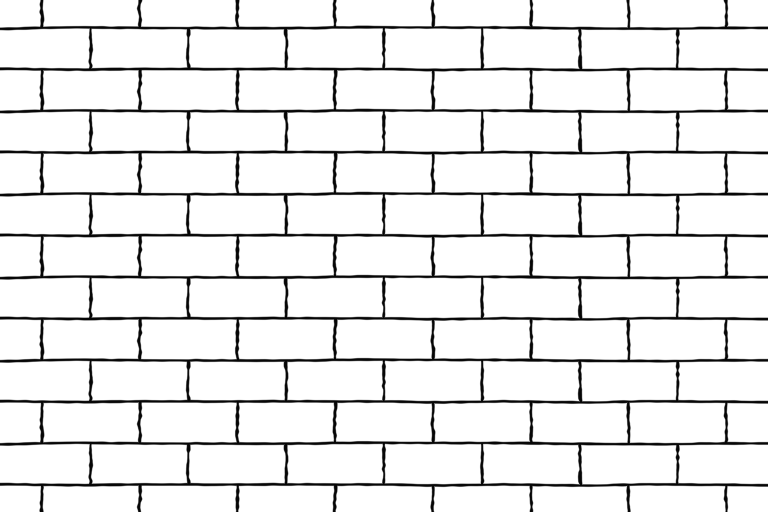
This pattern is drawn by a Shadertoy shader. Its source:

```glsl
// Hand-inked running-bond brick wall: black pen outlines on white paper.
// Bed lines repeat up the canvas, and short ragged joints shift by half a
// brick on alternate courses. Smooth noise makes the strokes wander.

// All lengths are fractions of the canvas height.
const vec2  BRICK       = vec2(0.1910, 0.08115);  // pitch across and up
const vec2  ORIGIN      = vec2(0.0819, 0.0527);   // first joint, lowest bed line
const float BED_HALF    = 0.0025;                 // half widths of the strokes
const float JOINT_HALF  = 0.0029;
const float BED_WANDER  = 0.0030;
const float BED_RAGGED  = 0.0012;
const float JOINT_SWAY  = 0.0026;
const float JOINT_RAGGED = 0.0026;
const float EDGE_SOFT   = 0.85;                   // in pixels
const vec3  PAPER = vec3(1.0);
const vec3  INK   = vec3(0.025);

float hash(vec2 p) {
    vec3 q = fract(p.xyx * vec3(0.1031, 0.1030, 0.0973));
    q += dot(q, q.yzx + 33.33);
    return fract((q.x + q.y) * q.z);
}

// Smooth one-dimensional noise in -0.5..0.5, one strand per seed
float strand(float x, float seed) {
    float i = floor(x), f = x - i;
    f = f * f * (3.0 - 2.0 * f);
    return mix(hash(vec2(i, seed)), hash(vec2(i + 1.0, seed)), f) - 0.5;
}

// Signed distance to a stroke whose two edges roughen separately
float inkStroke(float across, float along, float halfWidth, float ragged, float seed) {
    float side = across < 0.0 ? 0.0 : 5.0;
    return abs(across) - halfWidth - ragged * strand(along, seed + side);
}

void mainImage(out vec4 fragColor, in vec2 fragCoord) {
    vec2 p = fragCoord / iResolution.y;
    float soft = EDGE_SOFT / iResolution.y;

    // Bed lines: strokes alternate between two hand-drawn variants
    float line = round((p.y - ORIGIN.y) / BRICK.y);
    float variant = mod(line, 2.0);
    float bedSeed = 11.0 + 20.0 * variant;
    float bedY = ORIGIN.y + line * BRICK.y + BED_WANDER * strand(p.x * 7.0, bedSeed);
    float above = p.y - bedY;
    float bed = inkStroke(above, p.x * 60.0, BED_HALF, BED_RAGGED, bedSeed + 1.0);

    // Joints: even courses are shifted by half a brick
    float course = above > 0.0 ? line : line - 1.0;
    float parity = mod(course, 2.0);
    float shift = 0.5 * (1.0 - parity);
    float column = round((p.x - ORIGIN.x) / BRICK.x - shift);
    float jointX = ORIGIN.x + (column + shift) * BRICK.x;
    float height = p.y - ORIGIN.y - course * BRICK.y;
    float jointSeed = 70.0 + column * 13.0 + parity * 211.0;
    jointX += JOINT_SWAY * strand(height * 55.0, jointSeed);
    float joint = inkStroke(p.x - jointX, height * 130.0, JOINT_HALF, JOINT_RAGGED, jointSeed + 1.0);

    float ink = 1.0 - smoothstep(-soft, soft, min(bed, joint));
    fragColor = vec4(mix(PAPER, INK, ink), 1.0);
}
```
